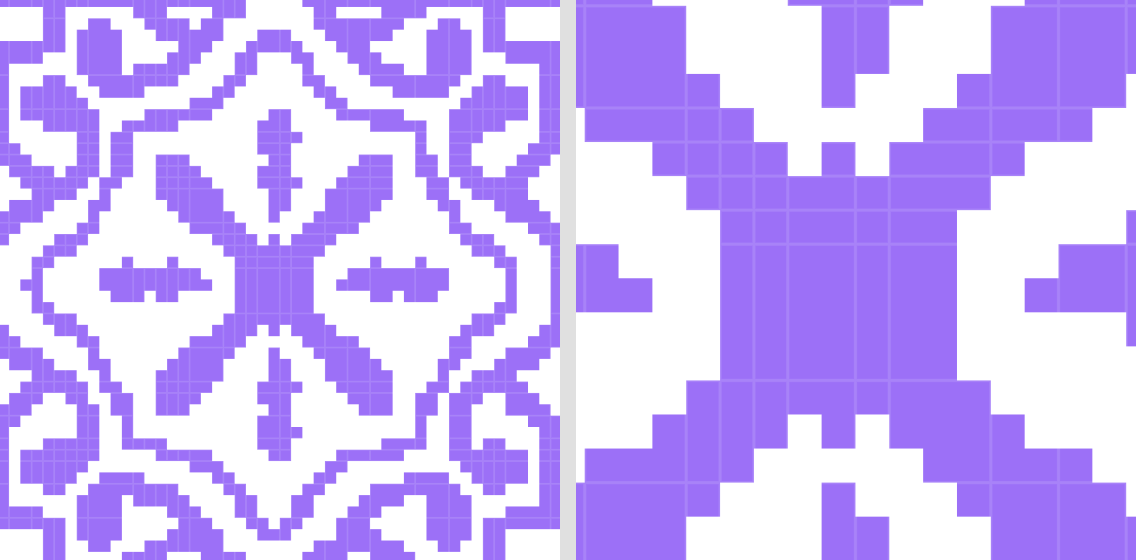
Left, the full canvas; right, a detail of the centre.
Give the GLSL for this pattern, as a Shadertoy shader.

```glsl
// Draws a stepped violet tile: a four-armed flower in a star outline with corner scrolls.

const vec2 STAR[9] = vec2[9](
    vec2(0, 22), vec2(2, 21), vec2(3, 18.5), vec2(6, 15.5), vec2(13, 13.7),
    vec2(13.4, 10.5), vec2(17, 4.5), vec2(20.8, 2), vec2(21.3, 0));
const vec2 SCROLL_TOP[6] = vec2[6](
    vec2(15, 18), vec2(12, 17.8), vec2(9, 18.8), vec2(7.4, 20.3), vec2(6, 22.5), vec2(3.5, 25));
const vec2 SCROLL_SIDE[6] = vec2[6](
    vec2(17, 15), vec2(16.6, 11), vec2(17.8, 9.2), vec2(20, 8), vec2(22.5, 6.2), vec2(24.5, 4.5));

float hash(vec2 p) {
    vec3 q = fract(p.xyx * vec3(0.1031, 0.1030, 0.0973));
    q += dot(q, q.yzx + 33.33);
    return fract((q.x + q.y) * q.z);
}

float segment(vec2 p, vec2 a, vec2 b) {
    vec2 d = b - a;
    return length(p - a - d * clamp(dot(p - a, d) / dot(d, d), 0.0, 1.0));
}

// Double-bulged petal: t runs outward, s across
bool petal(float t, float s) {
    float bulge = max(1.85 - 0.45 * abs(t - 9.3), 1.95 - 0.45 * abs(t - 12.6));
    return t > 5.5 && t < 15.5 && abs(s - 0.3) < bulge;
}

bool flower(vec2 cell, vec2 m) {
    float reach = m.x + m.y;
    bool arm = abs(m.x - m.y + 0.5) < (reach > 11.0 ? 2.6 : 1.6) && m.x < 10.5 && m.y < 11.5;
    bool heart = max(m.x, m.y) < 3.5 || (m.x < 0.5 && m.y < 4.5);
    return arm || heart || petal(m.y, cell.x) || petal(m.x, cell.y);
}

bool scrolls(vec2 m, float wobble) {
    float d = 99.0;
    for (int i = 0; i < 5; i++) {
        d = min(d, segment(m, SCROLL_TOP[i], SCROLL_TOP[i + 1]));
        d = min(d, segment(m, SCROLL_SIDE[i], SCROLL_SIDE[i + 1]));
    }
    // Side branches
    d = min(d, segment(m, vec2(7.5, 21.8), vec2(12, 24.5)));
    d = min(d, segment(m, vec2(20, 8.5), vec2(24.5, 12.5)));
    // Round ends of the curls
    float ends = min(length((m - vec2(15.4, 20.5)) / vec2(2.1, 2.8)),
                     length((m - vec2(19.6, 16)) / vec2(2.9, 2.1)));
    return d + wobble < 1.1 || ends < 1.0;
}

bool border(vec2 cell, vec2 m) {
    // Small angle in each corner
    float corner = min(segment(m, vec2(21.5, 20.5), vec2(25, 20.5)),
                       segment(m, vec2(19.7, 21.5), vec2(19.7, 24.5)));
    bool rim = (m.x > 23.5 && m.y > 11.5 && m.y < 21.5) || (m.y > 24.5 && m.x > 2.5)
            || (cell.x > 24.5 && m.y < 5.5);
    return corner < 0.9 || rim;
}

// 1 for a filled cell, 0 for an empty one
float motif(vec2 cell) {
    vec2 m = abs(cell);
    float wobble = 0.25 * (hash(cell + 71.0) - 0.5);
    float star = 99.0;
    for (int i = 0; i < 8; i++) star = min(star, segment(m, STAR[i], STAR[i + 1]));
    return float(star + wobble < 0.8 || flower(cell, m) || scrolls(m, wobble) || border(cell, m));
}

void mainImage(out vec4 fragColor, in vec2 fragCoord) {
    vec2 grid = vec2(49.64, 49.33);
    vec2 p = (fragCoord / iResolution.xy - vec2(0.4896, 0.4909)) * grid;
    vec2 pixel = grid / iResolution.xy;

    // Cells sit on integers; blend neighbours within one pixel of their shared edge
    vec2 cell = floor(p);
    vec2 offset = fract(p) - 0.5;
    vec2 blend = clamp(offset / pixel + 0.5, 0.0, 1.0);
    float fill = mix(mix(motif(cell), motif(cell + vec2(1, 0)), blend.x),
                     mix(motif(cell + vec2(0, 1)), motif(cell + vec2(1, 1)), blend.x), blend.y);

    // Faint pale seams along some of the grid lines
    vec2 seam = 1.0 - smoothstep(vec2(0.02), 0.04 + pixel, abs(offset));
    seam *= step(0.45, vec2(hash(vec2(cell.x, 50.0)), hash(vec2(90.0, cell.y))));

    vec3 violet = mix(vec3(0.61, 0.44, 0.97), vec3(1), 0.13 * max(seam.x, seam.y));
    fragColor = vec4(mix(vec3(1), violet, fill), 1.0);
}
```
